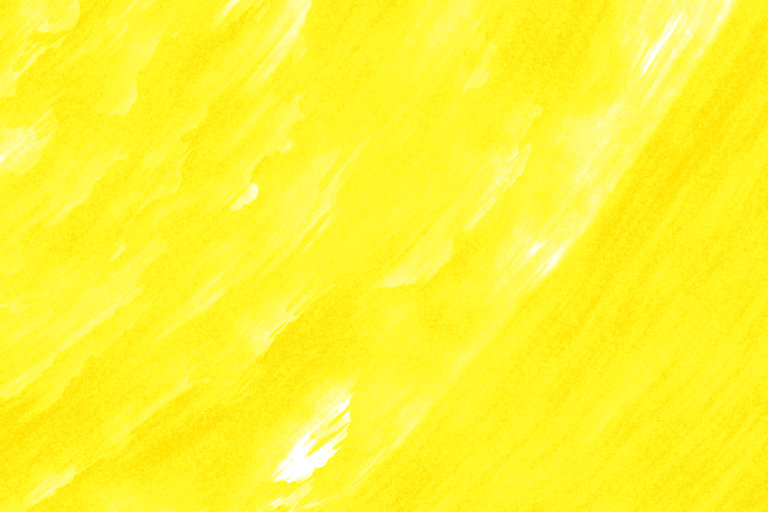
Give the GLSL for this texture, as a WebGL 2 fragment shader.

```glsl
#version 300 es
precision highp float;
// Translucent yellow paint brushed diagonally over white grained paper.

#define STROKE_ANGLE 0.93
#define STROKE_BEND 0.15
#define DAB_CELL vec2(0.36, 0.18)
#define DAB_STRENGTH 0.42
#define RIDGE_POS -0.285
#define RIDGE_STRENGTH 0.36
#define BASE_THIN 0.112
#define BLOTCH_AMOUNT 0.20
#define BRISTLE_AMOUNT 0.13
#define GRAIN_AMOUNT 0.15
#define GRAIN_FREQ 330.0

uniform vec2 u_resolution;
out vec4 outColor;

float hash(vec2 p) {
    vec3 q = fract(vec3(p.xyx) * 0.1031);
    q += dot(q, q.yzx + 33.33);
    return fract((q.x + q.y) * q.z);
}

float noise(vec2 p) {
    vec2 i = floor(p), f = fract(p);
    f = f * f * (3.0 - 2.0 * f);
    return mix(mix(hash(i), hash(i + vec2(1, 0)), f.x),
               mix(hash(i + vec2(0, 1)), hash(i + vec2(1, 1)), f.x), f.y);
}

float fbm(vec2 p) {
    float sum = 0.0, amp = 0.5;
    for (int i = 0; i < 5; i++) {
        sum += amp * noise(p);
        p = mat2(1.6, 1.2, -1.2, 1.6) * p + 7.3;
        amp *= 0.55;
    }
    return sum / 1.055;
}

// Fine hair lines running along the stroke
float bristles(vec2 s) {
    return 0.35 * noise(s * vec2(3.0, 34.0))
         + 0.35 * noise(s * vec2(6.0, 80.0) + 19.0)
         + 0.30 * noise(s * vec2(13.0, 160.0) + 41.0);
}

// Cellular scatter of thin dabs: crisp on one flank and the tip, fading behind
float dabs(vec2 s, vec2 size, float seed) {
    s /= size;
    vec2 home = floor(s);
    float sum = 0.0;
    for (int y = -1; y <= 1; y++)
    for (int x = -1; x <= 1; x++) {
        vec2 cell = home + vec2(x, y);
        vec2 jitter = vec2(hash(cell + seed + 3.7), hash(cell + seed + 51.3));
        vec2 d = s - cell - jitter;
        float strength = hash(cell + seed + 87.1);
        float reach = mix(0.35, 0.85, hash(cell + seed + 23.9));
        float flank = smoothstep(0.0, 0.06, d.y) * smoothstep(0.85, 0.0, d.y);
        float tip = smoothstep(-reach, 0.2 * reach, d.x) * smoothstep(reach, 0.85 * reach, d.x);
        sum += strength * strength * flank * tip;
    }
    return sum;
}

// Paint thinness to pigment colour: deep yellow, lemon, then paper white
vec3 pigment(float thin) {
    float green = mix(0.885, 0.963, smoothstep(-0.02, 0.16, thin)) + 0.037 * thin;
    return vec3(1.0, green, max(thin, 0.0));
}

void main() {
    vec2 p = (gl_FragCoord.xy - 0.5 * u_resolution) / u_resolution.y;

    // Stroke space: x along the sweep, y across it
    float c = cos(STROKE_ANGLE), n = sin(STROKE_ANGLE);
    vec2 s = vec2(c * p.x + n * p.y, c * p.y - n * p.x);
    s.y -= STROKE_BEND * (s.x - 0.3) * (s.x - 0.3);
    s.y += 0.008 * sin(s.x * 5.0 + s.y * 9.0) + 0.004 * sin(s.x * 11.0 - s.y * 17.0);

    float hair = bristles(s);
    float blotch = fbm(s * vec2(3.0, 6.5) + 11.0);
    float mottle = fbm(s * vec2(9.0, 24.0) + 63.0);

    // Ragged outlines: swirling warp plus hair-by-hair fringes
    vec2 warp = vec2(fbm(p * 8.0 + 5.0), fbm(p * 8.0 + 31.0)) - 0.5;
    vec2 torn = s + warp * vec2(0.26, 0.16) + vec2(0.34, 0.03) * (hair - 0.5);

    // One long pale ridge, with denser paint on its lower right
    float ridge = s.y - RIDGE_POS + 0.025 * warp.x;
    float upper = smoothstep(-0.008, 0.012, ridge);
    float rise = smoothstep(-0.7, 0.9, s.x);
    float ridgeGlow = upper * smoothstep(0.22, 0.0, ridge + 0.35 * warp.y + 0.2 * (hair - 0.5))
                    * rise * (0.2 + 1.6 * fbm(torn * vec2(5.0, 14.0)));

    // Thin spots gather in loose clusters at two sizes
    float cluster = smoothstep(0.25, 0.65, fbm(p * 2.6 + 47.0));
    float spots = dabs(torn, DAB_CELL, 0.0) + 0.8 * dabs(torn + 0.37, 0.55 * DAB_CELL, 130.0);
    float pale = DAB_STRENGTH * spots * mix(0.4, 1.25, cluster) * mix(0.1, 1.0, upper)
               + RIDGE_STRENGTH * ridgeGlow;
    pale *= 0.35 + 1.3 * mottle;
    float scratches = smoothstep(0.46, 0.66, hair);

    float thin = BASE_THIN + BLOTCH_AMOUNT * (blotch - 0.5) + 0.08 * (mottle - 0.5);
    thin += BRISTLE_AMOUNT * (hair - 0.5) * mix(1.3, 0.8, upper);
    thin += pale * (0.5 + hair) + 1.5 * pale * pale * scratches;

    // Paper tooth, more visible where paint is thin
    float grain = 0.7 * noise(p * GRAIN_FREQ + 400.0) + 0.3 * noise(p * GRAIN_FREQ * 0.5 + 90.0) - 0.5;
    thin += GRAIN_AMOUNT * grain * (1.0 + 2.0 * min(pale, 0.5));

    outColor = vec4(pigment(clamp(thin, -0.02, 1.0)), 1.0);
}
```
